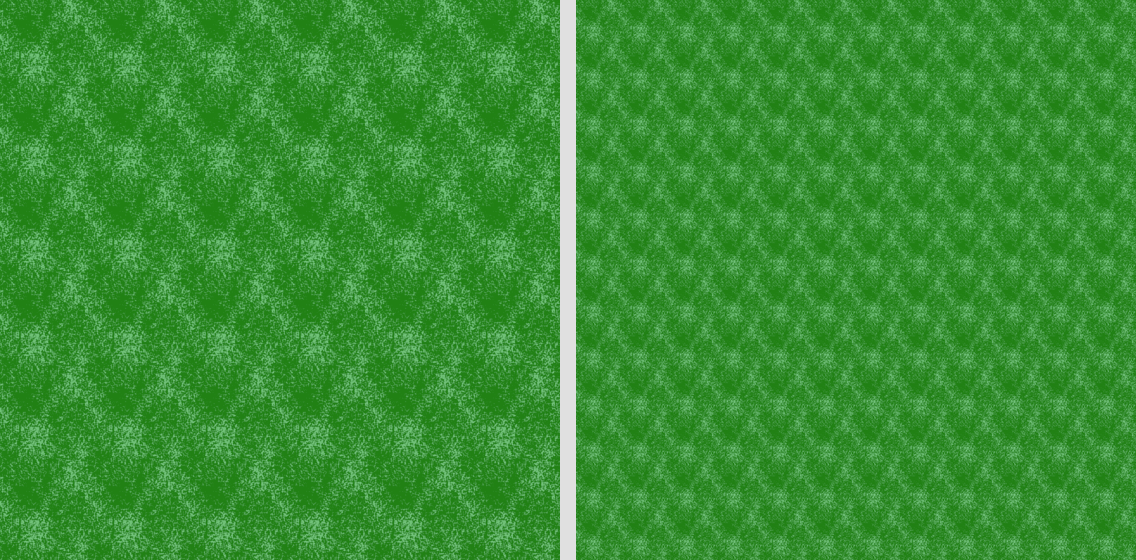
Left: one tile. Right: repeated 2 by 2.
Give the GLSL for this texture, as a Shadertoy shader.

```glsl
// Mottled green surface with pale, grainy worn patches, repeating six by six.
#define REPEATS 6.0
#define BASE_GREEN vec3(0.128, 0.506, 0.080)
#define PALE_GREEN vec3(0.445, 0.760, 0.475)
#define MID_SHIFT vec3(0.0, -0.09, 0.06)
#define WEAR 0.20
#define MOTTLE 1.15
#define GRAIN 0.98
#define SCRATCH 0.28
#define WARP 0.09
#define SAMPLES 3

// Soft patches: centre, radius, strength (negative keeps the base colour bare)
const vec4 PATCHES[12] = vec4[12](
    vec4(0.77, 0.91, 0.11, 0.58), vec4(0.88, 0.80, 0.07, 0.26),
    vec4(0.99, 0.68, 0.06, 0.24), vec4(0.06, 0.58, 0.09, 0.28),
    vec4(0.37, 0.41, 0.09, 0.42), vec4(0.39, 0.24, 0.13, 0.50),
    vec4(0.86, 0.18, 0.10, 0.24), vec4(0.28, 0.69, 0.14, -0.46),
    vec4(0.53, 0.92, 0.11, -0.22), vec4(0.10, 0.04, 0.13, -0.26),
    vec4(0.67, 0.52, 0.16, -0.16), vec4(0.20, 0.44, 0.08, 0.12));

// Integer hash giving a unit gradient
uint scramble(uint h) {
    h = (h ^ (h >> 16)) * 0x7feb352du;
    h = (h ^ (h >> 15)) * 0x846ca68bu;
    return h ^ (h >> 16);
}

vec2 gradient(vec2 cell, float seed) {
    uint h = scramble(uint(cell.x) + scramble(uint(cell.y) + scramble(uint(seed))));
    float angle = float(h & 65535u) * 6.28319 / 65536.0;
    return vec2(cos(angle), sin(angle));
}

// Gradient noise over the unit tile, wrapping after a whole number of cells
float noise(vec2 uv, float cells, float seed) {
    vec2 p = uv * cells;
    vec2 i = floor(p), f = p - i;
    vec2 lo = mod(i, cells), hi = mod(i + 1.0, cells);
    vec2 u = f * f * f * (f * (f * 6.0 - 15.0) + 10.0);
    float a = dot(gradient(lo, seed), f);
    float b = dot(gradient(vec2(hi.x, lo.y), seed), f - vec2(1.0, 0.0));
    float c = dot(gradient(vec2(lo.x, hi.y), seed), f - vec2(0.0, 1.0));
    float d = dot(gradient(hi, seed), f - 1.0);
    return mix(mix(a, b, u.x), mix(c, d, u.x), u.y);
}

// Sum of the patches, each measured to its nearest wrapped copy
float patchWear(vec2 uv) {
    float wear = 0.0;
    for (int i = 0; i < 12; i++) {
        vec2 d = fract(uv - PATCHES[i].xy + 0.5) - 0.5;
        wear += PATCHES[i].w * exp(-dot(d, d) / (PATCHES[i].z * PATCHES[i].z));
    }
    return wear;
}

// Amount of pale colour at a point of the tile
float paleAmount(vec2 uv) {
    vec2 warp = vec2(noise(uv, 7.0, 1.0), noise(uv, 7.0, 2.0))
              + 0.6 * vec2(noise(uv, 17.0, 3.0), noise(uv, 17.0, 4.0));
    float wear = WEAR + patchWear(uv + WARP * warp);

    // Ragged clumps inside and between the patches
    vec2 ragged = uv + 0.03 * warp;
    wear += MOTTLE * (0.4 * noise(ragged, 11.0, 6.0) + 0.4 * noise(ragged, 21.0, 12.0));

    // Fine speckle, stronger where the surface is worn
    float grain = 0.8 * noise(ragged, 36.0, 8.0) + 1.3 * noise(uv, 54.0, 9.0);
    float worn = smoothstep(-0.15, 0.45, wear);

    // Thin broken threads along the zero lines of a warped noise
    float line = abs(noise(ragged, 8.0, 10.0));
    float thread = (1.0 - smoothstep(0.01, 0.06, line))
                 * smoothstep(-0.1, 0.3, noise(uv, 23.0, 11.0));

    return clamp(wear + GRAIN * mix(0.6, 1.05, worn) * grain
                 + SCRATCH * worn * thread, 0.0, 1.0);
}

void mainImage(out vec4 fragColor, in vec2 fragCoord) {
    // Average a small grid of samples to smooth the grain
    float pale = 0.0;
    for (int y = 0; y < SAMPLES; y++)
        for (int x = 0; x < SAMPLES; x++) {
            vec2 offset = (vec2(x, y) + 0.5) / float(SAMPLES) - 0.5;
            vec2 uv = (fragCoord + offset) / iResolution.xy;
            pale += paleAmount(fract(uv * REPEATS));
        }
    pale /= float(SAMPLES * SAMPLES);

    // Blend the two greens, with slightly duller middle tones
    vec3 color = mix(BASE_GREEN, PALE_GREEN, pale) + MID_SHIFT * pale * (1.0 - pale);
    fragColor = vec4(color, 1.0);
}
```
